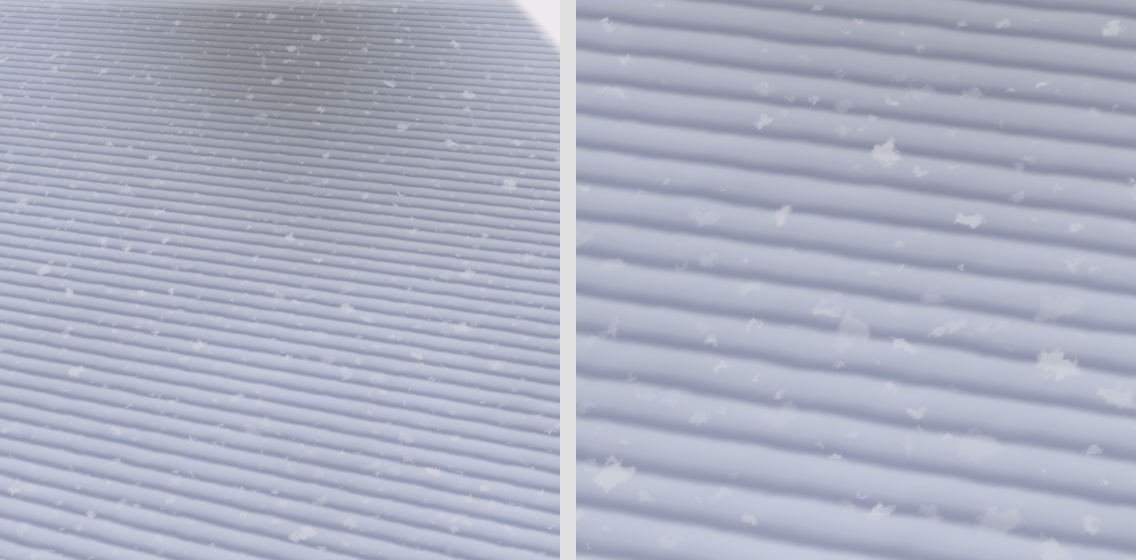
Left: the whole. Right: its middle third, enlarged.
This texture is drawn by a WebGL 2 fragment shader. Its source:

```glsl
#version 300 es
precision highp float;

uniform vec2 u_resolution;
out vec4 fragColor;

#define RIDGE_DENSITY 85.5
#define RIDGE_FAN 0.215
#define HORIZON_HEIGHT 0.90
#define HORIZON_TILT 0.145
#define EDGE_WOBBLE 0.06
#define FLAKE_SCALE 42.0
#define FLAKE_AMOUNT 0.5
#define GROOVE_COLOR vec3(0.575, 0.597, 0.69)
#define CREST_COLOR vec3(0.745, 0.765, 0.83)
#define SHADE_TINT vec3(0.80, 0.785, 0.755)
#define FLAKE_COLOR vec3(0.83, 0.83, 0.86)
#define GLARE_COLOR vec3(0.93, 0.92, 0.93)

vec3 hash3(vec2 p) {
  vec3 q = fract(p.xyx * vec3(0.1031, 0.1030, 0.0973));
  q += dot(q, q.yxz + 33.33);
  return fract((q.xxy + q.yzz) * q.zyx);
}

// Smooth mottling from rotated sine layers, roughly -1 to 1
float layeredSines(vec2 p) {
  float sum = 0.0, weight = 0.5;
  for (int i = 0; i < 4; i++) {
    sum += weight * sin(p.x + 1.3 * sin(p.y)) * cos(p.y + 0.7 * sin(p.x));
    p = mat2(1.5, 1.1, -1.1, 1.5) * p + 2.7;
    weight *= 0.6;
  }
  return sum;
}

// Ragged crumbs, one candidate per cell
float flakes(vec2 p, float amount, float softness) {
  vec2 ragged = p + 0.17 * vec2(layeredSines(p * 6.0), layeredSines(p.yx * 6.0 + 4.0));
  vec2 cell = floor(p);
  float cover = 0.0;
  for (int j = -1; j <= 1; j++) {
    for (int i = -1; i <= 1; i++) {
      vec2 id = cell + vec2(i, j);
      vec3 place = hash3(id + 71.0);
      vec3 kind = hash3(id + 213.0);
      float cluster = 0.5 + 0.7 * layeredSines(id * 0.23);
      float present = step(kind.x, amount * (0.35 + 1.3 * cluster));
      float angle = 0.9 * (place.z - 0.3);
      vec2 d = ragged - id - place.xy;
      d = mat2(cos(angle), -sin(angle), sin(angle), cos(angle)) * d;
      float radius = mix(0.08, 0.30, kind.y * kind.y * kind.y);
      float dist = length(d * vec2(0.75, 1.3)) - radius;
      float shape = 1.0 - smoothstep(-0.06 - softness, 0.05 + softness, dist);
      cover = max(cover, present * shape * mix(0.3, 0.95, kind.z));
    }
  }
  return cover;
}

// Broad crest that falls slowly to a narrow dark groove and rises quickly
float ridgeProfile(float n) {
  float t = fract(n);
  float rise = smoothstep(0.0, 0.24, t);
  float fall = 0.35 * smoothstep(0.3, 0.8, t) + 0.65 * smoothstep(0.66, 1.0, t);
  return rise * (1.0 - fall);
}

void main() {
  vec2 uv = gl_FragCoord.xy / u_resolution;
  float x = uv.x, down = 1.0 - uv.y;
  float pixel = 1.0 / min(u_resolution.x, u_resolution.y);

  // Receding ground: depth sets the scale of ridges and crumbs
  float depth = down + HORIZON_HEIGHT + HORIZON_TILT * x;
  vec2 ground = vec2((x - 0.5) / depth, log(depth));
  float n = -RIDGE_DENSITY * (1.0 + RIDGE_FAN * x) / depth;
  n += EDGE_WOBBLE * layeredSines(ground * vec2(60.0, 90.0));

  // Ridges, fainter with distance
  float contrast = mix(0.62, 1.0, smoothstep(0.9, 1.4, depth));
  float light = mix(0.64, ridgeProfile(n), contrast);
  light += 0.06 * layeredSines(ground * vec2(28.0, 110.0));
  vec3 color = mix(GROOVE_COLOR, CREST_COLOR, light);
  color *= 1.0 + 0.025 * layeredSines(uv * 7.0);

  // Broad warm shade near the far side and a brighter foreground
  vec2 core = (vec2(x, down) - vec2(0.49, 0.06)) / vec2(0.29, 0.21);
  vec2 tail = (vec2(x, down) - vec2(0.68, 0.29)) / vec2(0.36, 0.20);
  float shade = exp(-dot(core, core)) + 0.28 * exp(-dot(tail, tail));
  color *= mix(vec3(1.0), SHADE_TINT, min(shade, 1.0));
  color *= mix(0.985, 1.02, smoothstep(0.1, 0.9, down));

  // Large crumbs and fine specks
  float soft = pixel * FLAKE_SCALE / depth;
  float crumbs = flakes(ground * FLAKE_SCALE, FLAKE_AMOUNT, soft);
  float specks = flakes(ground * FLAKE_SCALE * 2.0 + 17.0, FLAKE_AMOUNT * 0.6, soft * 2.0);
  float cover = max(crumbs, 0.8 * specks);
  color = mix(color, FLAKE_COLOR * mix(1.0, 0.9, min(shade, 1.0)), 0.8 * cover);

  // Haze along the far edge and glare in the corner
  float haze = 0.5 * (1.0 - smoothstep(0.0, 0.022, down));
  haze += 0.35 * smoothstep(0.72, 1.0, x) * (1.0 - smoothstep(0.0, 0.4, down));
  color = mix(color, vec3(0.78, 0.785, 0.83), min(haze, 1.0));
  float corner = x - 0.91 - 0.92 * down;
  color = mix(color, GLARE_COLOR, smoothstep(-0.012, 0.025, corner));

  fragColor = vec4(clamp(color, 0.0, 1.0), 1.0);
}
```
